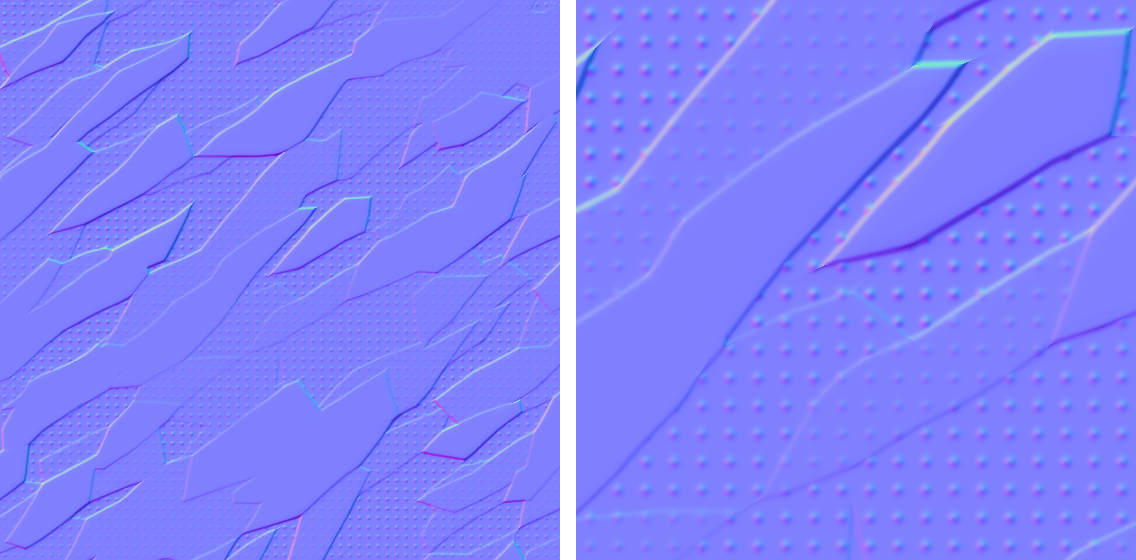
Left: the whole. Right: its middle third, enlarged.
This texture map is drawn by a WebGL 1 fragment shader. Its source:

```glsl
precision highp float;
// Tangent-space normal map of flaking, slanted plates over a studded sheet.
// Two sheared Voronoi layers give stepped heights; the higher layer wins, and
// each visible step adds a bevel slope. Deeper levels show stronger studs.

uniform vec2 u_resolution;

const float STUDS = 60.0;        // studs across the canvas
const float BEVEL_WIDTH = 0.0018;
const float STEP_SLOPE = 0.46;   // bevel slope per height level
const float STUD_SLOPE = 0.95;

vec2 hash2(vec2 p, float seed) {
  vec3 v = fract(vec3(p.xyx + seed * 17.3) * vec3(0.1031, 0.1030, 0.0973));
  v += dot(v, v.yzx + 33.33);
  return fract((v.xx + v.yz) * v.zy);
}

// Bilinear noise; its creases put kinks into straight edges.
vec2 creasedNoise(vec2 p, float seed) {
  vec2 i = floor(p), f = fract(p);
  vec2 low = mix(hash2(i, seed), hash2(i + vec2(1.0, 0.0), seed), f.x);
  vec2 high = mix(hash2(i + vec2(0.0, 1.0), seed), hash2(i + 1.0, seed), f.x);
  return mix(low, high, f.y);
}

// Matrix from canvas to cell space for the two sides of a slanted cell.
mat2 cellSpace(vec2 longSide, vec2 shortSide) {
  float area = longSide.x * shortSide.y - longSide.y * shortSide.x;
  return mat2(shortSide.y, -longSide.y, -shortSide.x, longSide.x) / area;
}

vec2 sitePoint(vec2 cell, float seed) {
  return cell + 0.5 + 0.85 * (hash2(cell, seed) - 0.5);
}

// Height level 0 to 3, with the low levels most common.
float plateLevel(vec2 cell, float seed) {
  float h = hash2(cell, seed + 5.0).x;
  return floor(4.0 * h * h);
}

vec2 nearestCell(vec2 q, float seed) {
  vec2 best = floor(q);
  float bestDist = 100.0;
  for (int y = -1; y <= 1; y++) {
    for (int x = -1; x <= 1; x++) {
      vec2 cell = floor(q) + vec2(float(x), float(y));
      vec2 d = sitePoint(cell, seed) - q;
      if (dot(d, d) < bestDist) {
        bestDist = dot(d, d);
        best = cell;
      }
    }
  }
  return best;
}

// Height gradient of the bevels around a cell; steps below "cover" are hidden.
vec2 bevelGradient(vec2 q, vec2 cell, mat2 toCell, float seed, float cover, float width) {
  vec2 site = sitePoint(cell, seed), sum = vec2(0.0);
  float level = max(plateLevel(cell, seed), cover);
  for (int y = -2; y <= 2; y++) {
    for (int x = -2; x <= 2; x++) {
      if (x == 0 && y == 0) continue;
      vec2 other = cell + vec2(float(x), float(y));
      vec2 otherSite = sitePoint(other, seed);
      vec2 across = otherSite - site;
      vec2 normal = across * toCell;   // bisector normal in canvas space
      float d = dot(0.5 * (site + otherSite) - q, across) / length(normal);
      float t = d / width;
      float profile = exp(-t * t) + 0.07 * exp(-t * t / 20.0);
      float rise = max(plateLevel(other, seed), cover) - level;
      sum += rise * profile * normalize(normal);
    }
  }
  return sum;
}

// Height gradient of a square grid of small round studs.
vec2 studGradient(vec2 p) {
  vec2 r = (fract(p * STUDS) - 0.5) / 0.17;
  return -r * exp(-dot(r, r));
}

void main() {
  float size = min(u_resolution.x, u_resolution.y);
  vec2 p = gl_FragCoord.xy / size;
  float width = max(BEVEL_WIDTH, 0.7 / size);
  vec2 bent = p + 0.016 * (creasedNoise(p * 13.0, 9.0) - 0.5);

  // Broad and narrow plates share one slant
  mat2 toBroad = cellSpace(vec2(0.175, 0.105), vec2(0.022, 0.098));
  mat2 toNarrow = cellSpace(vec2(0.145, 0.075), vec2(0.028, 0.080));
  vec2 qBroad = toBroad * bent + 3.0;
  vec2 qNarrow = toNarrow * bent + 40.0;
  vec2 broad = nearestCell(qBroad, 1.0);
  vec2 narrow = nearestCell(qNarrow, 2.0);
  float broadLevel = plateLevel(broad, 1.0);
  float narrowLevel = plateLevel(narrow, 2.0);

  // Bevels, worn away in places
  vec2 bevels = bevelGradient(qBroad, broad, toBroad, 1.0, narrowLevel, width)
              + bevelGradient(qNarrow, narrow, toNarrow, 2.0, broadLevel, width);
  float wear = creasedNoise(p * 7.0, 4.0).x;
  vec2 gradient = bevels * STEP_SLOPE * mix(0.1, 1.25, wear);

  // Studs fade out toward the top plates
  float depth = 1.0 - max(broadLevel, narrowLevel) / 3.0;
  float studAmount = depth * mix(0.5, 1.1, creasedNoise(p * 5.0, 7.0).y);
  gradient += studGradient(p) * STUD_SLOPE * studAmount;

  // Red rises to the right, green falls upward
  vec3 normal = normalize(vec3(gradient.x, -gradient.y, 1.0));
  gl_FragColor = vec4(0.5 + 0.5 * normal, 1.0);
}
```
